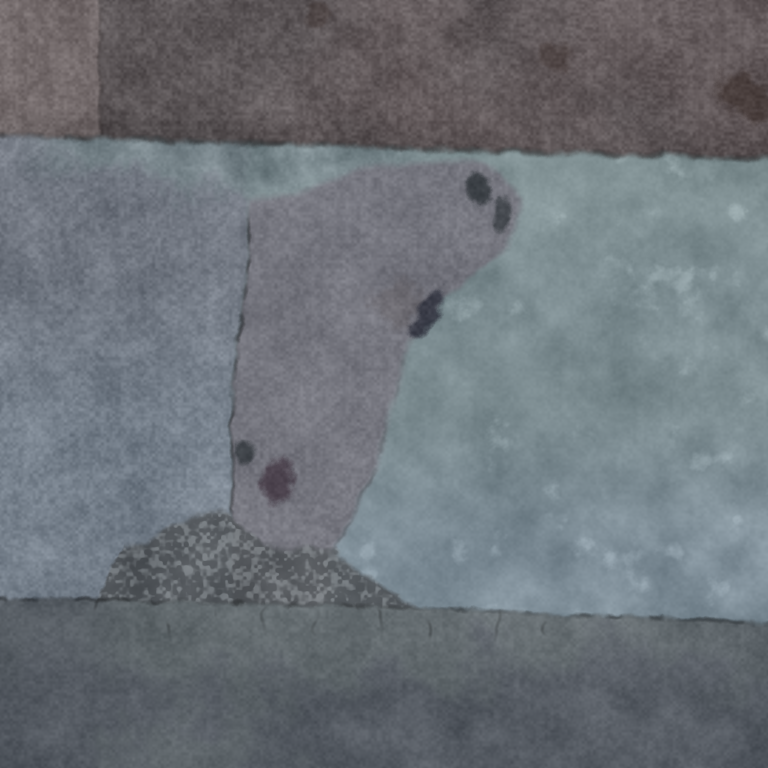
Reproduce this texture procedurally as a three.js fragment shader.

```glsl
varying vec2 vUv;

float hash(vec2 p) {
  return fract(sin(dot(p, vec2(127.1, 311.7))) * 43758.545);
}
float noise(vec2 p) {
  vec2 i = floor(p), f = fract(p);
  f = f * f * (3.0 - 2.0 * f);
  return mix(mix(hash(i), hash(i + vec2(1.0, 0.0)), f.x),
             mix(hash(i + vec2(0.0, 1.0)), hash(i + 1.0), f.x), f.y);
}
float fbm(vec2 p) {
  float sum = 0.0, amp = 0.5;
  for (int i = 0; i < 5; i++) {
    sum += amp * noise(p);
    p = mat2(1.6, 1.2, -1.2, 1.6) * p + 7.3;
    amp *= 0.5;
  }
  return sum;
}
// Adds "amount" gradually while x goes from a to b
float rise(float x, float a, float b, float amount) {
  return amount * clamp((x - a) / (b - a), 0.0, 1.0);
}
float cover(float d, float blur) {
  return smoothstep(-blur, blur, d);
}
float line(float d, float width) {
  return 1.0 - smoothstep(0.0, width, abs(d));
}
// Irregular rotated elliptical stain
float stain(vec2 p, vec2 center, vec2 radius, float angle) {
  float c = cos(angle), s = sin(angle);
  vec2 q = mat2(c, -s, s, c) * (p - center) / radius;
  return 1.0 - smoothstep(0.6, 1.25, length(q) + 1.1 * (fbm(p * 65.0) - 0.48));
}
float patchRight(float y) {
  return 0.43 + rise(y, 0.27, 0.38, 0.055) + rise(y, 0.38, 0.55, 0.047)
    + rise(y, 0.55, 0.61, 0.043) + rise(y, 0.61, 0.68, 0.088)
    + rise(y, 0.68, 0.73, 0.014) - rise(y, 0.74, 0.79, 0.035);
}
float patchTop(float x) {
  return 0.74 + rise(x, 0.32, 0.40, 0.012) + rise(x, 0.40, 0.47, 0.031)
    + rise(x, 0.47, 0.60, 0.008) - rise(x, 0.62, 0.68, 0.03);
}
float moundTop(float x) {
  return 0.215 + rise(x, 0.125, 0.16, 0.075) + rise(x, 0.16, 0.285, 0.043)
    - rise(x, 0.29, 0.345, 0.047) - rise(x, 0.345, 0.44, 0.014) - rise(x, 0.44, 0.55, 0.067);
}

void main() {
  vec2 uv = vUv;
  float broad = fbm(uv * 6.0 + 3.0) - 0.48;
  float mottled = fbm(uv * 22.0) - 0.48;
  float grain = noise(uv * 150.0) + noise(uv * 270.0 + 5.0) - 1.0;
  float broken = smoothstep(0.25, 0.75, noise(uv * 55.0 + 30.0));
  vec2 p = uv + 0.012 * (vec2(fbm(uv * 45.0), fbm(uv * 45.0 + 19.0)) - 0.48);

  // Right slab and its chalky flecks
  vec3 col = mix(vec3(0.49, 0.55, 0.59), vec3(0.465, 0.527, 0.545), smoothstep(0.25, 0.5, uv.y));
  col = mix(col, vec3(0.495, 0.558, 0.57), smoothstep(0.6, 0.78, uv.y));
  col += 0.10 * broad + 0.17 * mottled + 0.024 * grain;
  col += 0.09 * smoothstep(0.62, 0.82, fbm(uv * 25.0 + 40.0));

  // Left slab
  float seamX = 0.302 + rise(p.y, 0.5, 0.64, 0.021);
  vec3 slab = mix(vec3(0.47, 0.51, 0.555), vec3(0.445, 0.467, 0.507), smoothstep(0.4, 0.72, uv.y));
  slab += 0.14 * broad + 0.14 * mottled + 0.065 * grain;
  col = mix(col, slab, 1.0 - cover(p.x - seamX, 0.006));

  // Pale worn band along the top
  float bandEdge = 0.79 - rise(p.x, 0.05, 0.32, 0.05) + 0.12 * mottled;
  float band = cover(p.y - bandEdge, 0.02) * smoothstep(0.0, 0.12, uv.x) * smoothstep(0.6, 0.48, uv.x);
  col = mix(col, vec3(0.475, 0.53, 0.55) + 0.35 * mottled + 0.04 * grain, 0.85 * band);

  // Mauve patch between the slabs
  float rightGap = patchRight(p.y) - p.x;
  float inPatch = cover(p.x - seamX, 0.003) * cover(rightGap, 0.008) * cover(patchTop(p.x) - p.y, 0.008);
  vec3 mauve = vec3(0.45, 0.453, 0.487) + 0.07 * broad + 0.09 * mottled + 0.055 * grain;
  col = mix(col, mauve, inPatch);
  float seamSpan = smoothstep(0.32, 0.34, uv.y) * smoothstep(0.75, 0.7, uv.y);
  col *= 1.0 - (0.12 + 0.25 * broken) * seamSpan * line(p.x - seamX, 0.005);
  float rimSpan = smoothstep(0.27, 0.3, uv.y) * smoothstep(0.6, 0.54, uv.y);
  col *= 1.0 - 0.13 * broken * rimSpan * line(rightGap, 0.005);

  // Rough exposed mound
  float moundGap = moundTop(p.x) - p.y + 0.03 * mottled;
  float inMound = cover(moundGap, 0.006) * step(0.12, p.x) * step(p.x, 0.56);
  float grit = smoothstep(0.38, 0.75, 0.55 * noise(uv * 210.0) + 0.45 * noise(uv * 120.0));
  vec3 rubble = mix(vec3(0.30, 0.315, 0.33), vec3(0.46, 0.48, 0.495), grit);
  col = mix(col, rubble + 0.15 * mottled, 0.9 * inMound);

  // Lower strip: damp blotches, paler near the joint and in one corner
  float joint = 0.219 - rise(uv.x, 0.13, 0.55, 0.011) - rise(uv.x, 0.55, 1.0, 0.02);
  float depth = joint - p.y;
  float worn = smoothstep(0.10, 0.025, depth + 0.16 * broad + 0.15 * mottled);
  worn *= 0.3 + 0.7 * smoothstep(0.07, 0.2, uv.x) * smoothstep(1.3, 0.7, uv.x);
  float corner = smoothstep(0.13, 0.03, length(uv - vec2(0.25, 0.03)) + 0.3 * mottled);
  vec3 strip = mix(vec3(0.328, 0.35, 0.38), vec3(0.41, 0.44, 0.455), max(worn, 0.75 * corner));
  strip += 0.08 * broad + 0.14 * mottled + 0.04 * grain;
  for (int i = 0; i < 10; i++) {
    float k = float(i);
    float crackX = 0.12 + 0.073 * k + 0.025 * hash(vec2(k, 4.0));
    float reach = 0.03 + 0.06 * hash(vec2(k, 9.0));
    float wander = 0.016 * (noise(vec2(uv.y * 50.0, k * 5.0)) - 0.5);
    strip *= 1.0 - 0.22 * broken * line(uv.x - crackX - wander, 0.004) * smoothstep(1.0, 0.5, depth / reach);
  }
  col = mix(col, strip, cover(depth, 0.004));
  col *= 1.0 - (0.08 + 0.28 * broken) * line(depth, 0.005);

  // Upper brown course with its lighter left block
  float above = p.y - 0.824 + 0.03 * uv.x;
  vec3 brown = mix(vec3(0.365, 0.342, 0.348), vec3(0.395, 0.36, 0.365), smoothstep(0.3, 0.8, uv.x + broad));
  brown = mix(vec3(0.455, 0.42, 0.422), brown, cover(p.x - 0.131, 0.005));
  brown *= 1.0 - 0.12 * line(p.x - 0.131, 0.005) - 0.10 * smoothstep(0.05, 0.0, above);
  brown += 0.06 * broad + 0.13 * mottled + 0.07 * grain;
  col = mix(col, brown, cover(above, 0.006));
  col *= 1.0 - (0.1 + 0.2 * broken) * line(above, 0.008);

  // Scattered stains
  vec3 ink = vec3(0.215, 0.235, 0.255) + 0.04 * grain;
  vec3 rust = vec3(0.26, 0.215, 0.205) + 0.04 * grain;
  col = mix(col, ink, 0.9 * stain(uv, vec2(0.622, 0.753), vec2(0.016, 0.021), 0.0));
  col = mix(col, ink, 0.75 * stain(uv, vec2(0.655, 0.722), vec2(0.012, 0.027), -0.2));
  col = mix(col, rust, 0.2 * stain(uv, vec2(0.52, 0.605), vec2(0.035, 0.03), 0.0));
  col = mix(col, rust.bgr, 0.9 * stain(uv, vec2(0.555, 0.588), vec2(0.014, 0.034), -0.5));
  col = mix(col, ink, 0.85 * stain(uv, vec2(0.317, 0.41), vec2(0.015), 0.0));
  col = mix(col, rust.rgr, 0.8 * stain(uv, vec2(0.361, 0.374), vec2(0.022, 0.026), 0.0));
  col = mix(col, rust, 0.8 * stain(uv, vec2(0.968, 0.874), vec2(0.043, 0.03), -0.35));
  col = mix(col, rust, 0.5 * stain(uv, vec2(0.722, 0.927), vec2(0.021), 0.0));
  col = mix(col, rust, 0.45 * stain(uv, vec2(0.413, 0.981), vec2(0.016), 0.0));
  gl_FragColor = vec4(col, 1.0);
}
```
